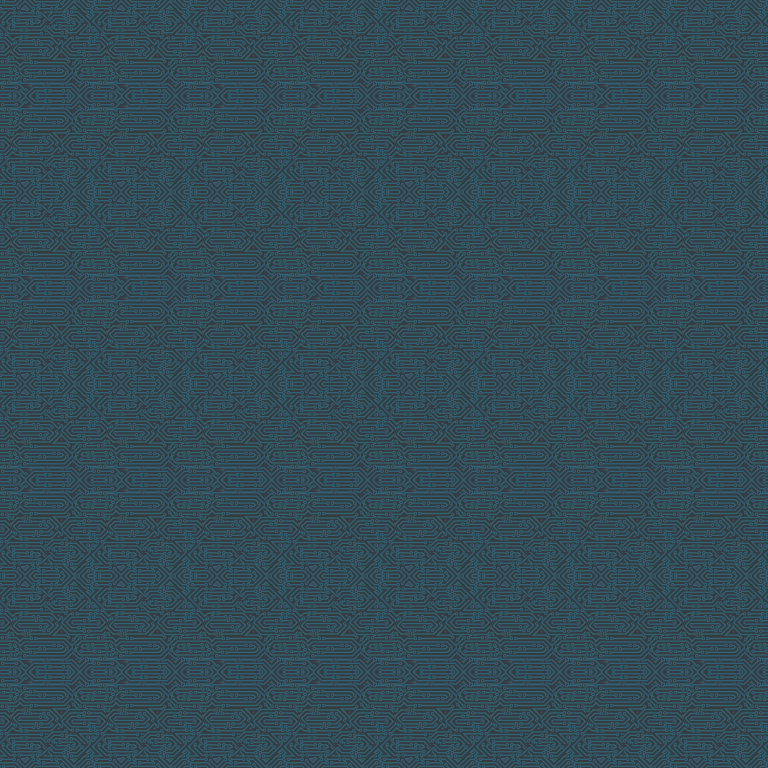
A WebGL 1 fragment shader for this pattern:

```glsl
precision highp float;
// Circuit-board traces: nested 45-degree bundles, mirrored in rows, with gaps and ring pads.

uniform vec2 u_resolution;

const float TILES = 8.0;          // repeats across; rows alternate mirrored, so 4 pairs down
const float PITCH = 0.036;        // spacing of traces, in tiles
const float HALF_WIDTH = 0.0068;  // half the trace width
const float PAD_RADIUS = 0.0135;
const float GAP = 0.024;          // half the length of a break in a trace
const float BREAK_STEP = 0.19;    // distance between possible breaks
const float BREAK_CHANCE = 0.6;
const float ROOT2 = 1.41421;
const vec3 BOARD = vec3(0.200, 0.234, 0.258);
const vec3 TEAL = vec3(0.205, 0.395, 0.435);
const vec3 BLUE = vec3(0.190, 0.380, 0.465);

float hash(vec2 p) {
  vec3 h = fract(p.xyx * 0.1031);
  h += dot(h, h.yzx + 33.33);
  return fract((h.x + h.y) * h.z);
}

// Distance to a stretched hexagon with a flat core of half length "core".
float hexDistance(vec2 q, float core) {
  return max(abs(q.y), (abs(q.x) + abs(q.y) - core) / ROOT2);
}

// Exact one-axis pixel coverage of a stroke at signed distance d.
float stroke(float d, float halfWidth, float px) {
  return clamp((d + halfWidth) / px + 0.5, 0.0, 1.0)
       - clamp((d - halfWidth) / px + 0.5, 0.0, 1.0);
}

vec3 traces(vec2 uv, float px) {
  vec2 p = uv * TILES;
  p = vec2(fract(p.x), abs(mod(p.y, 2.0) - 1.0));

  // Find the closest bundle; the end rows lie on the mirror axes.
  float nearest = 10.0;
  float core = 0.0;
  float id = 0.0;
  vec2 q = vec2(0.0);
  for (int row = 0; row < 5; row++) {
    for (int col = 0; col < 2; col++) {
      float r = float(row);
      float c = float(col);
      float inner = step(0.5, r) * step(r, 3.5);
      float siteId = r * 2.0 + c + 1.0;
      vec2 site = vec2(
        c * 0.5 + 0.37 * r + 0.2 * hash(vec2(siteId, 3.0)),
        r * 0.25 + inner * 0.12 * (hash(vec2(siteId, 7.0)) - 0.5));
      float siteCore = mix(0.08, 0.22, hash(vec2(siteId, 11.0)));
      vec2 offset = vec2(fract(p.x - site.x + 0.5) - 0.5, p.y - site.y);
      float d = hexDistance(offset, siteCore);
      if (d < nearest) {
        nearest = d;
        core = siteCore;
        id = siteId;
        q = offset;
      }
    }
  }

  // Contours of the bundle are the traces.
  float index = floor(max(nearest, 0.0) / PITCH);
  float level = (index + 0.5) * PITCH;
  float side = step(0.0, q.y);
  vec2 traceId = vec2(id * 5.0 + side * 61.0, index * 3.0 + 1.0);
  float line = stroke(nearest - level, HALF_WIDTH, px);

  // Break the trace at random and end it with a ring.
  float shift = hash(traceId);
  float slot = floor(q.x / BREAK_STEP + shift + 0.5);
  float breakX = (slot - shift) * BREAK_STEP;
  float along = q.x - breakX;
  float broken = step(hash(traceId + vec2(slot + 17.0, 29.0)), BREAK_CHANCE);
  float endX = breakX + (along < 0.0 ? -GAP : GAP);
  float endY = min(level, core + ROOT2 * level - abs(endX));
  float padDistance = length(vec2(q.x - endX, abs(q.y) - endY));
  float pad = stroke(padDistance - PAD_RADIUS, HALF_WIDTH * 0.8, px);
  float keep = clamp((abs(along) - GAP) / px + 0.5, 0.0, 1.0);
  keep *= clamp((padDistance - PAD_RADIUS) / px + 0.5, 0.0, 1.0);
  pad *= step(0.0, endY);
  float ink = mix(line, max(line * keep, pad), broken);

  vec3 copper = mix(TEAL, BLUE, hash(traceId + 41.0));
  return mix(BOARD, copper, ink);
}

void main() {
  float px = 0.5 * TILES / u_resolution.y;
  vec3 color = vec3(0.0);
  // Four samples per pixel keep the fine traces smooth.
  for (int i = 0; i < 2; i++) {
    for (int j = 0; j < 2; j++) {
      vec2 jitter = (vec2(float(i), float(j)) - 0.5) * 0.5;
      color += traces((gl_FragCoord.xy + jitter) / u_resolution, px);
    }
  }
  gl_FragColor = vec4(color * 0.25, 1.0);
}
```
